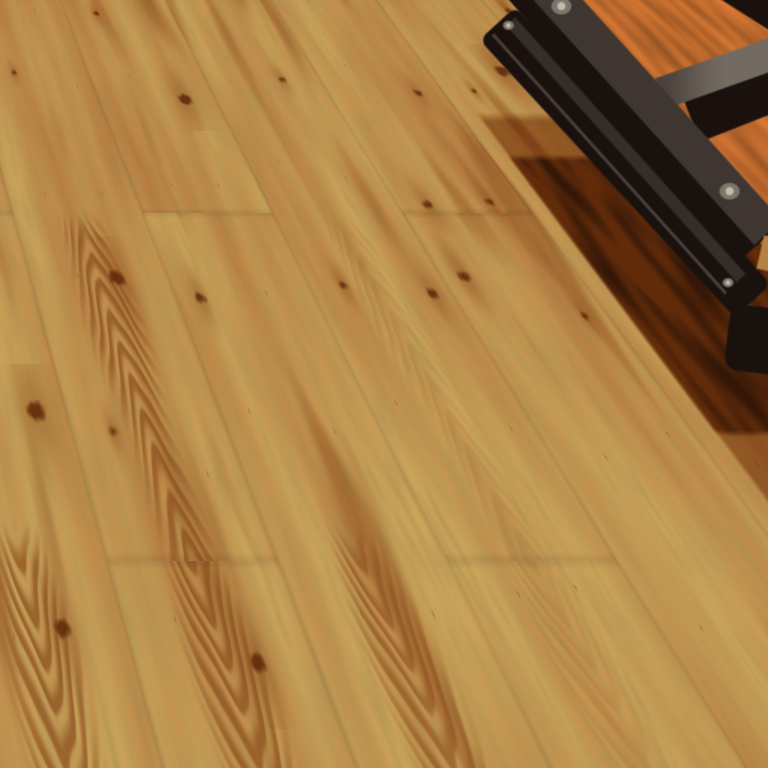
This texture is drawn by a Shadertoy shader. Its source:

```glsl
// Pine plank floor in perspective, with a dark steel frame and its shadow at upper right.
// Grain lives in plank space (slope from a vanishing point, depth); gradient noise
// drives the streaks, and the frame is painted from oriented boxes.

const vec2 VANISH = vec2(-0.384, 2.193);
const float PLANK_WIDTH = 0.115;
const vec3 GOLD = vec3(0.76, 0.61, 0.335);
const vec3 AMBER = vec3(0.71, 0.505, 0.265);
const vec3 RUST = vec3(0.55, 0.31, 0.12);
const vec3 BROWN = vec3(0.38, 0.17, 0.04);
const vec3 DARK = vec3(0.16, 0.07, 0.02);
const vec3 STEEL = vec3(0.29, 0.25, 0.23);
const vec3 LIGHT_STEEL = vec3(0.49, 0.46, 0.42);
const vec3 BLACK = vec3(0.10, 0.065, 0.055);

vec2 hash2(vec2 p) {
    vec3 q = fract(p.xyx * vec3(0.1031, 0.1030, 0.0973));
    q += dot(q, q.yzx + 33.33);
    return fract((q.xx + q.yz) * q.zy);
}

float gradAt(vec2 cell, vec2 offset) {
    float angle = 6.2832 * hash2(cell).x;
    return dot(vec2(cos(angle), sin(angle)), offset);
}

float gradientNoise(vec2 p) {
    vec2 i = floor(p), f = fract(p);
    vec2 w = f * f * f * (f * (f * 6.0 - 15.0) + 10.0);
    vec2 r = vec2(1.0, 0.0);
    return mix(mix(gradAt(i, f), gradAt(i + r.xy, f - r.xy), w.x),
               mix(gradAt(i + r.yx, f - r.yx), gradAt(i + r.xx, f - r.xx), w.x), w.y);
}

float below(float edge, float soft, float x) {
    return 1.0 - smoothstep(edge - soft, edge + soft, x);
}

// Box of given half width around the line from a to b
float beam(vec2 p, vec2 a, vec2 b, float halfWidth) {
    vec2 dir = normalize(b - a), q = p - 0.5 * (a + b);
    vec2 d = abs(vec2(dot(q, dir), dot(q, vec2(-dir.y, dir.x))));
    d -= vec2(0.5 * length(b - a), halfWidth);
    return length(max(d, 0.0)) + min(max(d.x, d.y), 0.0);
}

vec3 paint(vec3 under, vec3 colour, float dist) {
    return mix(under, colour, below(0.0, 0.002, dist));
}

// Nested pointed growth rings, u across the plank and v along it
float cathedral(float u, float v, float dir) {
    float bend = 0.8 * sqrt(u * u + 0.0005) * dir;
    float wobble = 0.03 * gradientNoise(vec2(u * 9.0, v * 9.0));
    float ring = fract((v + bend + wobble) * 21.0 * dir);
    float line = smoothstep(0.1, 0.65, ring) * below(0.88, 0.12, ring);
    float wander = 0.13 * gradientNoise(vec2(v * 5.0, 3.7));
    return line * below(0.16 + wander, 0.07, abs(u));
}

// x: dark knot core, y: soft reddish streak around it
vec2 knots(vec2 g) {
    vec2 cell = floor(g), h = hash2(cell + 17.0), k = hash2(cell + 91.0);
    vec2 d = (fract(g) - mix(vec2(0.25), vec2(0.75), h)) * vec2(0.09, 0.19);
    float size = mix(0.004, 0.012, k.y * k.y) * step(k.x, 0.42);
    float r = length(d * vec2(1.0, 0.85)) + 0.003 * gradientNoise(g * 14.0);
    float halo = length(d * vec2(1.0, 0.3));
    return vec2(below(size * 0.8, 0.004, r) * step(0.001, size),
                exp(-halo * halo / (size * size * 3.0 + 0.000001)));
}

vec3 floorWood(float slope, float depth) {
    float s = slope / PLANK_WIDTH - 0.37;
    float id = floor(s), u = fract(s) - 0.5;
    float along = (depth - 1.56 - 0.48 * mod(id, 2.0)) / 0.96;
    float row = floor(along);
    vec2 tone = hash2(vec2(id + 5.0, row + 40.0));
    float shift = tone.y * 9.0;

    // Broad bands, streaks and fine fibres
    float band = gradientNoise(vec2(slope * 22.0 + shift, depth * 1.6));
    float streak = gradientNoise(vec2(slope * 60.0 + shift, depth * 3.5));
    float fibre = gradientNoise(vec2(slope * 190.0, depth * 13.0));
    float mixAmount = 0.40 + 1.0 * band + 0.7 * streak + 0.5 * fibre;
    mixAmount += 0.45 * (tone.x - 0.5) + 0.25 * (slope - 0.45);
    vec3 col = mix(GOLD, AMBER, clamp(mixAmount, -0.15, 1.2));
    float red = gradientNoise(vec2(slope * 34.0 + 8.0, depth * 2.2));
    col = mix(col, RUST, 0.5 * smoothstep(0.22, 0.55, red + 0.25 * streak));
    col *= 1.0 + 0.10 * fibre;

    // Arched grain on the nearer boards, pointing either way
    float top = row < 0.0 ? 1.58 : 2.02;
    float amount = below(top, 0.03, depth) * below(0.5, 0.12, slope);
    float dir = row < 0.0 ? -1.0 : 1.0;
    col = mix(col, RUST, 0.72 * amount * cathedral(u, depth, dir));

    // Knots, then seams and board ends
    vec2 knot = knots(vec2(s * 2.0, depth * 5.0));
    col = mix(col, RUST, 0.45 * knot.y);
    col = mix(col, BROWN, 0.9 * knot.x);
    float end = below(0.006, 0.004, min(fract(along), 1.0 - fract(along)));
    return col * (1.0 - 0.07 * smoothstep(0.47, 0.5, abs(u)) - 0.06 * end);
}

vec3 frame(vec3 col, vec2 p) {
    // Far bar and cross bar
    col = paint(col, BLACK, beam(p, vec2(0.93, 1.03), vec2(1.04, 0.96), 0.020));
    col = paint(col, BLACK, beam(p, vec2(0.90, 0.845), vec2(1.04, 0.900), 0.032));
    vec3 face = mix(STEEL, LIGHT_STEEL, smoothstep(0.85, 0.95, p.x) * 0.8);
    col = paint(col, face, beam(p, vec2(0.86, 0.878), vec2(1.04, 0.942), 0.021));
    // Foot, low rail and high rail
    col = paint(col, BLACK, beam(p, vec2(0.965, 0.56), vec2(1.05, 0.55), 0.025) - 0.018);
    col = paint(col, BLACK, beam(p, vec2(0.656, 0.961), vec2(0.972, 0.617), 0.020) - 0.012);
    col = paint(col, BLACK, beam(p, vec2(0.685, 1.02), vec2(0.985, 0.68), 0.030));
    col = paint(col, STEEL * 0.85, beam(p, vec2(0.70, 1.03), vec2(1.00, 0.697), 0.024));
    col = paint(col, STEEL, beam(p, vec2(0.642, 0.955), vec2(0.945, 0.618), 0.002));
    col = paint(col, STEEL * 0.7, beam(p, vec2(0.665, 0.972), vec2(0.965, 0.638), 0.008));
    col = paint(col, AMBER, beam(p, vec2(0.99, 0.672), vec2(1.02, 0.665), 0.022));
    // Screws, two on each rail
    for (int i = 0; i < 4; i++) {
        float t = float(i / 2);
        vec2 c = i % 2 == 0 ? mix(vec2(0.731, 0.992), vec2(0.950, 0.751), t)
                            : mix(vec2(0.662, 0.967), vec2(0.948, 0.632), t);
        float radius = i % 2 == 0 ? 0.013 : 0.007;
        col = paint(col, LIGHT_STEEL, length((p - c) * vec2(1.0, 1.2)) - radius);
        col = paint(col, vec3(0.75, 0.74, 0.68), length(p - c) - 0.4 * radius);
    }
    return col;
}

void mainImage(out vec4 fragColor, in vec2 fragCoord) {
    vec2 p = fragCoord / iResolution.y;
    float slope = (p.x - VANISH.x) / (VANISH.y - p.y);
    float depth = 3.0 / (VANISH.y - p.y);
    vec3 col = floorWood(slope, depth);

    // Reddish floor strip, its deep shadow, and the lit part behind the frame
    float beyond = smoothstep(0.747, 0.753, slope) * below(0.848, 0.008, p.y);
    float grain = gradientNoise(vec2(slope * 70.0, depth * 7.0));
    col = mix(col, col * vec3(0.76, 0.60, 0.45), beyond);
    float curve = 0.435 + 1.2 * (p.x - 0.97) * (p.x - 0.97);
    float deep = smoothstep(curve - 0.006, curve + 0.006, p.y) * below(0.795, 0.006, p.y);
    vec3 shade = mix(BROWN, DARK, clamp(0.25 + 1.3 * grain, 0.0, 0.8));
    col = mix(col, shade, beyond * deep);
    float behind = dot(p - vec2(0.75, 1.0), vec2(0.77, 0.64));
    vec3 litWood = vec3(0.72, 0.40, 0.17) * (1.0 + 0.35 * grain);
    col = mix(col, litWood, smoothstep(-0.02, -0.015, behind));

    fragColor = vec4(frame(col, p), 1.0);
}
```
